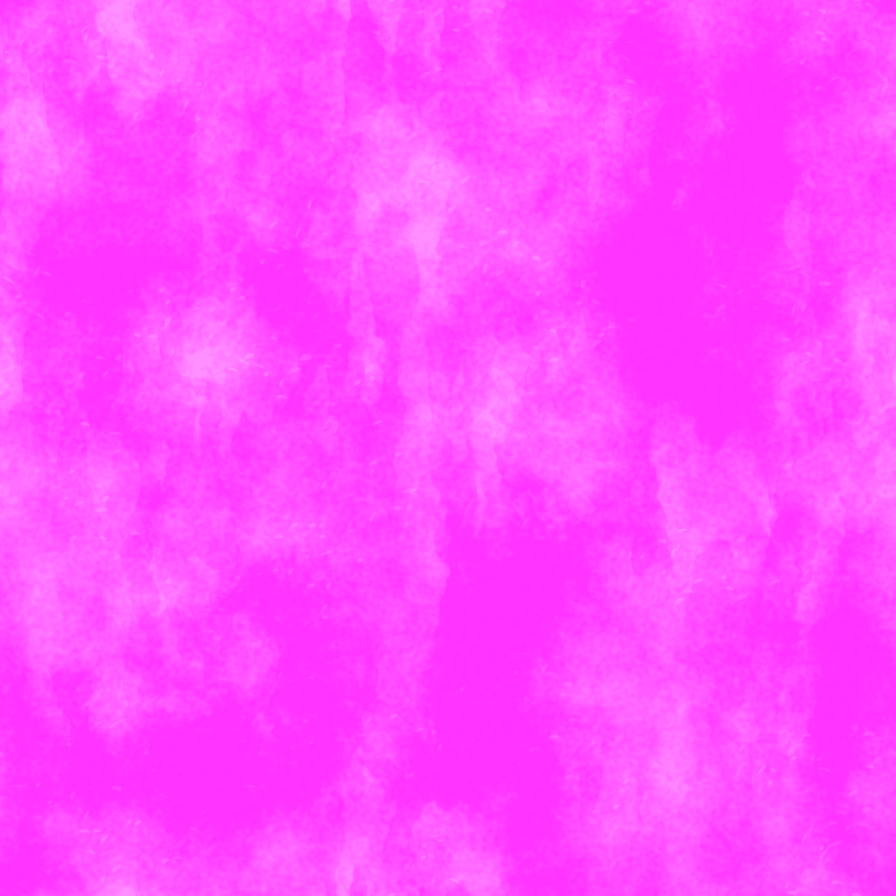
Give the GLSL for this texture, as a Shadertoy shader.

```glsl
#define MEAN_GREEN 0.294
#define GREEN_SPREAD 0.096
#define GREEN_FLOOR 0.204
#define FLOOR_SOFTNESS 0.015
#define CLOUD_AMOUNT 2.85
#define STREAK_AMOUNT 0.88
#define WASH_AMOUNT 1.2
#define GRAIN_AMOUNT 0.6
#define SURFACE_GRAIN 0.018
#define FLECK_AMOUNT 1.05
#define FLECK_CELLS 56.0
#define WARP 0.014

// Integer hash of a wrapped lattice cell
vec2 hash2(vec2 cell, vec2 period, float seed) {
    vec2 wrapped = floor(mod(cell + 0.5, period));
    uvec3 v = uvec3(vec3(wrapped, seed)) * 1664525u + 1013904223u;
    v.x += v.y * v.z; v.y += v.z * v.x; v.z += v.x * v.y;
    v ^= v >> 16u;
    v.x += v.y * v.z; v.y += v.z * v.x; v.z += v.x * v.y;
    return vec2(v.xy >> 8u) / 16777216.0;
}

float cornerSlope(vec2 cell, vec2 corner, vec2 f, vec2 period, float seed) {
    float angle = 6.28318 * hash2(cell + corner, period, seed).x;
    return dot(vec2(cos(angle), sin(angle)), f - corner);
}

// Gradient noise that repeats over the unit square; each seed shifts its lattice
float noise(vec2 uv, vec2 period, float seed) {
    vec2 shift = fract(seed * vec2(0.618, 0.755)) + 0.13;
    vec2 p = uv * period + shift, cell = floor(p), f = p - cell;
    vec2 w = f * f * f * (f * (f * 6.0 - 15.0) + 10.0);
    float low = mix(cornerSlope(cell, vec2(0, 0), f, period, seed),
                    cornerSlope(cell, vec2(1, 0), f, period, seed), w.x);
    float high = mix(cornerSlope(cell, vec2(0, 1), f, period, seed),
                     cornerSlope(cell, vec2(1, 1), f, period, seed), w.x);
    return mix(low, high, w.y);
}

float clouds(vec2 uv) {
    float sum = 0.0, amp = 1.0;
    vec2 period = vec2(4, 4);
    for (int i = 0; i < 7; i++) {
        sum += amp * noise(uv, period, 10.0 + float(i));
        amp *= 0.64;
        period *= 2.0;
    }
    return sum;
}

// Patchy stains with a flat top and a ragged, crisp edge
float stains(vec2 uv, vec2 period, float seed) {
    float ragged = 0.12 * noise(uv, vec2(84, 64), seed + 1.0);
    float body = smoothstep(0.04, 0.13, noise(uv, period, seed) + ragged);
    float patches = smoothstep(-0.1, 0.25, noise(uv, vec2(5, 4), seed + 2.0));
    return body * patches;
}

// Small slanted chips scattered in patches
float flecks(vec2 uv) {
    vec2 p = uv * FLECK_CELLS + 0.37, home = floor(p), period = vec2(FLECK_CELLS);
    float cover = 0.0;
    for (int y = -1; y <= 1; y++)
    for (int x = -1; x <= 1; x++) {
        vec2 cell = home + vec2(x, y);
        vec2 place = hash2(cell, period, 40.0);
        vec2 shape = hash2(cell, period, 41.0);
        vec2 chance = hash2(cell, period, 42.0);
        float angle = mix(-0.5, 1.3, shape.x);
        vec2 along = vec2(cos(angle), sin(angle));
        vec2 d = p - cell - place;
        vec2 q = vec2(dot(d, along), dot(d, vec2(-along.y, along.x)));
        q.y += 0.4 * q.x * q.x;
        float r = length(q / vec2(mix(0.16, 0.42, shape.y), mix(0.09, 0.16, chance.y)));
        cover = max(cover, smoothstep(1.25, 0.6, r) * step(chance.x, 0.42) * (0.3 + 0.7 * place.x));
    }
    return cover * smoothstep(-0.05, 0.18, noise(uv, vec2(5, 6), 43.0));
}

void mainImage(out vec4 fragColor, in vec2 fragCoord) {
    vec2 uv = fragCoord / iResolution.xy;
    vec2 wobble = vec2(noise(uv, vec2(14, 12), 1.0), noise(uv, vec2(14, 12), 2.0));
    vec2 ripple = vec2(noise(uv, vec2(60, 52), 3.0), noise(uv, vec2(60, 52), 4.0));
    vec2 p = uv + WARP * (wobble + 0.5 * ripple);

    // Soft clouds and vertical washes
    float tone = CLOUD_AMOUNT * clouds(p) + WASH_AMOUNT * noise(p, vec2(14, 4), 20.0);

    // Short vertical runs and rounder blotches
    float runs = stains(p, vec2(18, 5), 24.0) + 0.7 * stains(p, vec2(30, 8), 30.0);
    float blotches = stains(p, vec2(38, 30), 50.0);
    tone += STREAK_AMOUNT * (runs + 0.5 * blotches - 0.4);

    // Grain and chips
    float grain = noise(uv, vec2(150), 36.0) + 0.6 * noise(uv, vec2(104), 37.0);
    tone += GRAIN_AMOUNT * grain + FLECK_AMOUNT * flecks(uv);

    // Soft lower limit gives the broad saturated areas
    float green = MEAN_GREEN + GREEN_SPREAD * tone;
    green = GREEN_FLOOR + FLOOR_SOFTNESS * log(1.0 + exp((green - GREEN_FLOOR) / FLOOR_SOFTNESS));
    green += SURFACE_GRAIN * noise(uv, vec2(118), 38.0);
    fragColor = vec4(1.0, min(green, 0.56), 1.0, 1.0);
}
```
